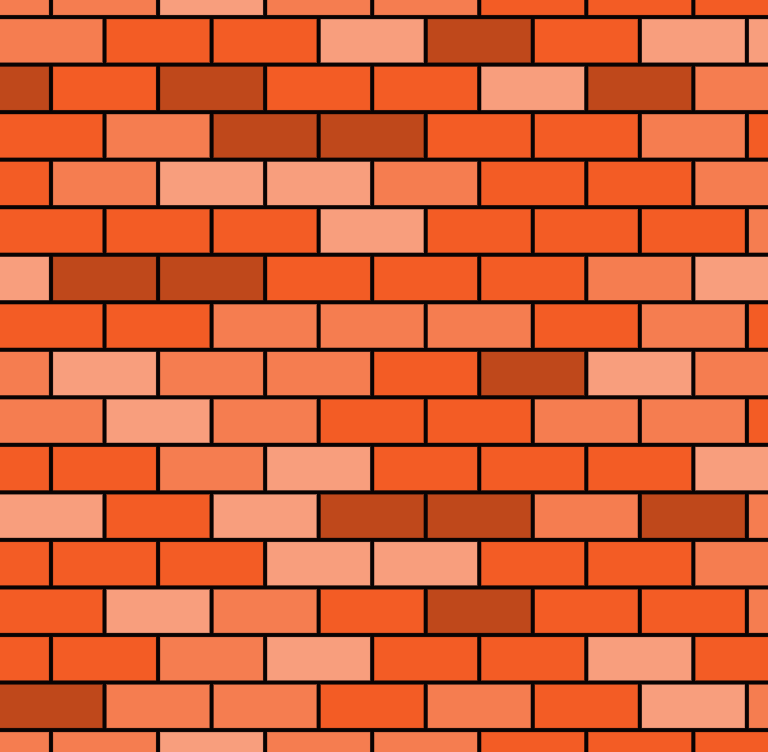
Reproduce this pattern procedurally as a WebGL 2 fragment shader.

```glsl
#version 300 es
precision highp float;

uniform vec2 u_resolution;
out vec4 outColor;

// Layout, in canvas widths
const vec2 BRICK_PITCH = vec2(0.1394, 0.06189);
const vec2 WALL_ORIGIN = vec2(0.0664, 0.0286);
const float JOINT_WIDTH = 0.0053;
const float EDGE_SOFTNESS = 0.0015;
const float ROWS_PER_CYCLE = 16.0;
const float TONE_SEED = 7.0;

// Cumulative shares of the tones; dark takes the rest
const float ORANGE_LIMIT = 0.40;
const float CORAL_LIMIT = 0.70;
const float PALE_LIMIT = 0.88;

const vec3 ORANGE = vec3(0.953, 0.361, 0.145);
const vec3 CORAL = vec3(0.961, 0.490, 0.314);
const vec3 PALE = vec3(0.972, 0.620, 0.490);
const vec3 DARK = vec3(0.750, 0.282, 0.106);
const vec3 MORTAR = vec3(0.035, 0.010, 0.010);

float hash(vec2 cell) {
    vec3 p = fract(vec3(cell.xyx) * 0.1031);
    p += dot(p, p.yzx + 33.33);
    return fract((p.x + p.y) * p.z);
}

vec3 brickTone(vec2 cell) {
    float pick = hash(cell + TONE_SEED);
    if (pick < ORANGE_LIMIT) return ORANGE;
    if (pick < CORAL_LIMIT) return CORAL;
    if (pick < PALE_LIMIT) return PALE;
    return DARK;
}

void main() {
    vec2 point = gl_FragCoord.xy / u_resolution.x;

    // Running bond: every other row shifts by half a brick
    vec2 grid = (point - WALL_ORIGIN) / BRICK_PITCH;
    float row = floor(grid.y) + 1.0;
    grid.x -= 0.5 * mod(row, 2.0);
    vec2 cell = vec2(floor(grid.x) + 2.0, mod(row, ROWS_PER_CYCLE));

    // Distance to the nearest joint centre line
    vec2 local = fract(grid);
    vec2 toJoint = min(local, 1.0 - local) * BRICK_PITCH;
    float jointDistance = min(toJoint.x, toJoint.y) - 0.5 * JOINT_WIDTH;

    // Softened brick edges
    float soft = 0.5 * max(EDGE_SOFTNESS, 1.5 / u_resolution.x);
    float brick = smoothstep(-soft, soft, jointDistance);
    outColor = vec4(mix(MORTAR, brickTone(cell), brick), 1.0);
}
```
